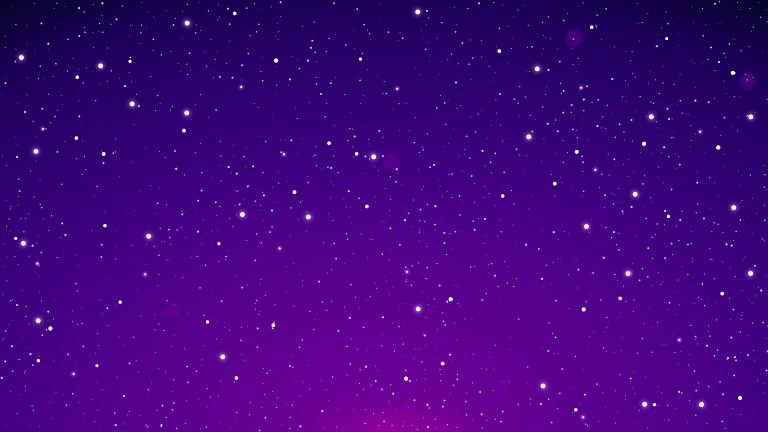
Give the GLSL for this background, as a Shadertoy shader.

```glsl
const vec3 MAGENTA  = vec3(0.45, 0.00, 0.60);
const vec3 VIOLET   = vec3(0.30, 0.00, 0.54);
const vec3 INDIGO   = vec3(0.18, 0.00, 0.44);
const vec3 NAVY     = vec3(0.11, 0.00, 0.35);
const vec3 MIDNIGHT = vec3(0.01, 0.01, 0.14);
const vec3 HALO     = vec3(0.85, 0.50, 0.95);
const vec3 ORB      = vec3(0.45, 0.00, 0.62);

float hash(vec2 p) {
    return fract(sin(dot(p, vec2(127.1, 311.7))) * 43758.547);
}

vec2 hash2(vec2 p) {
    return vec2(hash(p), hash(p + 37.3));
}

float ramp(float low, float high, float x) {
    return clamp((x - low) / (high - low), 0.0, 1.0);
}

float valueNoise(vec2 p) {
    vec2 cell = floor(p), f = fract(p);
    f = f * f * (3.0 - 2.0 * f);
    float bottom = mix(hash(cell), hash(cell + vec2(1, 0)), f.x);
    float top = mix(hash(cell + vec2(0, 1)), hash(cell + vec2(1, 1)), f.x);
    return mix(bottom, top, f.y);
}

// Antialiased disc coverage
float disc(float dist, float radius, float pixel) {
    return 1.0 - smoothstep(radius - 0.6 * pixel, radius + 0.6 * pixel, dist);
}

// Elliptical gradient spreading from the bottom centre
vec3 sky(vec2 p, float centreX) {
    vec2 offset = p - vec2(centreX, 0.0);
    float d = length(offset * vec2(0.65, 1.0));
    vec3 color = mix(MAGENTA, VIOLET, ramp(0.0, 0.48, d));
    color = mix(color, INDIGO, ramp(0.48, 0.80, d));
    color = mix(color, NAVY, ramp(0.80, 1.00, d));
    color = mix(color, MIDNIGHT, ramp(1.00, 1.17, d));
    vec2 glow = (offset - vec2(0.03, 0.0)) / vec2(0.16, 0.055);
    return color + vec3(0.10, 0.0, 0.0) * exp(-dot(glow, glow));
}

// Nearest jittered point: x = distance, y = random size, z = presence
vec3 scatter(vec2 p, float cells, float chance, float margin, float seed) {
    vec2 cell = floor(p * cells);
    vec2 key = cell + seed;
    vec2 point = (cell + mix(vec2(margin), vec2(1.0 - margin), hash2(key))) / cells;
    float present = step(hash(key + 71.9), chance);
    return vec3(length(p - point), hash(key + 13.7), present);
}

// Fine stars, gathered into loose clusters
float starDust(vec2 p, float pixel) {
    float light = 0.0;
    for (int i = 0; i < 3; i++) {
        float layer = float(i);
        float cells = 19.0 + 5.0 * layer;
        vec2 cellCentre = (floor(p * cells) + 0.5) / cells;
        float chance = mix(0.15, 0.85, valueNoise(cellCentre * 4.0 + 9.0));
        vec3 star = scatter(p, cells, chance, 0.1, 17.0 * layer + 3.0);
        float radius = mix(0.0008, 0.0024, star.y * star.y * star.y);
        light = max(light, star.z * mix(0.4, 0.95, star.y) * disc(star.x, radius, pixel));
    }
    return light;
}

// White cores wrapped in a soft halo
vec3 addGlowStars(vec3 color, vec3 star, float core, float halo, float pixel) {
    float fade = ramp(halo, 0.0, star.x);
    color = mix(color, HALO, star.z * 0.85 * fade * fade);
    return mix(color, vec3(1.0), star.z * disc(star.x, core, pixel));
}

void mainImage(out vec4 fragColor, in vec2 fragCoord) {
    float pixel = 1.0 / iResolution.y;
    vec2 p = fragCoord * pixel;
    float centreX = 0.5 * iResolution.x * pixel;
    vec3 color = sky(p, centreX);

    // Faint violet orbs
    vec3 orb = scatter(p, 2.0, 0.6, 0.12, 5.0);
    float orbRadius = mix(0.015, 0.024, orb.y);
    color = mix(color, ORB, 0.38 * orb.z * disc(orb.x, orbRadius, 3.0 * pixel));

    color = mix(color, vec3(0.92, 0.85, 1.0), starDust(p, pixel));

    // Plain bright stars
    vec3 dot1 = scatter(p, 5.0, 0.75, 0.08, 41.0);
    color = mix(color, vec3(1.0), dot1.z * disc(dot1.x, mix(0.0035, 0.005, dot1.y), pixel));

    // Large glowing stars thin out toward the middle
    float column = (floor(p.x * 5.0) + 0.5) / 5.0;
    float sides = smoothstep(0.1, 0.45, abs(column - centreX));
    vec3 large = scatter(p, 5.0, mix(0.25, 0.8, sides), 0.12, 83.0);
    color = addGlowStars(color, large, 0.0055, 0.019, pixel);

    // Small glowing stars
    vec3 small = scatter(p, 4.0, 0.55, 0.1, 127.0);
    color = addGlowStars(color, small, 0.0022, 0.011, pixel);

    fragColor = vec4(color, 1.0);
}
```
